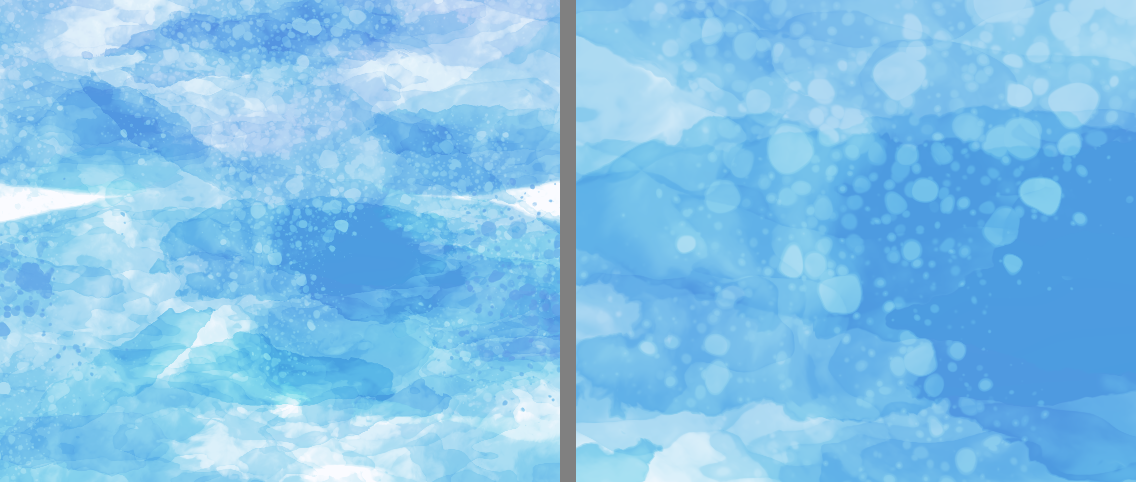
Left, the full canvas; right, a detail of the centre.
Reproduce this background procedurally as a Shadertoy shader.

```glsl
// Layered blue watercolour: wide horizontal brush washes with dark dried rims,
// torn noise veils, pale water blooms and spattered drops. All layers add up to
// one pigment density, which a colour ramp turns into paper white through blue.

float hash(vec2 p) {
    return fract(sin(dot(p, vec2(127.1, 311.7))) * 43758.5453);
}

float noise(vec2 p) {
    vec2 i = floor(p), f = fract(p);
    f = f * f * (3.0 - 2.0 * f);
    return mix(mix(hash(i), hash(i + vec2(1, 0)), f.x),
               mix(hash(i + vec2(0, 1)), hash(i + vec2(1, 1)), f.x), f.y);
}

float fbm(vec2 p) {
    float sum = 0.0, amp = 0.53;
    for (int i = 0; i < 4; i++) {
        sum += amp * noise(p);
        p = mat2(1.6, 1.2, -1.2, 1.6) * p + 7.3;
        amp *= 0.5;
    }
    return sum;
}

// Round blots, one per grid cell; reach (0 to 1) scales their radius
float drops(vec2 p, float cells, float seed, float reach) {
    vec2 g = p * cells + 0.22 * (vec2(noise(p * 60.0 + seed), noise(p * 60.0 - seed)) - 0.5);
    float cover = 0.0;
    for (int y = -1; y <= 1; y++)
    for (int x = -1; x <= 1; x++) {
        vec2 id = floor(g) + vec2(x, y);
        vec2 centre = id + vec2(hash(id + seed), hash(id + seed + 19.0));
        float size = hash(id + seed + 41.0);
        float r = (0.08 + 0.40 * size * size) * reach;
        float soft = 0.0018 * cells;
        float blot = 1.0 - smoothstep(-soft, soft, length(g - centre) - r);
        cover = max(cover, blot * smoothstep(0.02, 0.1, r) * (0.4 + 0.6 * hash(id + seed + 7.0)));
    }
    return cover;
}

// Pigment density to colour
vec3 ramp(float d) {
    vec3 c = mix(vec3(0.98, 0.985, 1.0), vec3(0.86, 0.94, 0.98), smoothstep(0.0, 0.15, d));
    c = mix(c, vec3(0.67, 0.86, 0.95), smoothstep(0.15, 0.32, d));
    c = mix(c, vec3(0.53, 0.80, 0.93), smoothstep(0.32, 0.47, d));
    c = mix(c, vec3(0.46, 0.75, 0.92), smoothstep(0.47, 0.59, d));
    c = mix(c, vec3(0.38, 0.69, 0.91), smoothstep(0.59, 0.73, d));
    return mix(c, vec3(0.31, 0.60, 0.88), smoothstep(0.73, 0.95, d));
}

void mainImage(out vec4 fragColor, in vec2 fragCoord) {
    vec2 p = fragCoord / iResolution.y;
    float side = abs(p.x - 0.58);
    float wash = fbm(p * vec2(3.0, 5.0) + 3.0);
    float mottle = fbm(p * 13.0 + 4.0 * wash);
    float grain = fbm(p * 48.0 + 3.0 * mottle);
    float density = 0.43 + 0.45 * (wash - 0.5) + 0.36 * (mottle - 0.5) + 0.17 * (grain - 0.5);
    density += 0.07 * smoothstep(0.75, 1.0, p.y) + 0.05 * smoothstep(0.3, 0.0, p.y);
    float violet = 1.1 * (fbm(p * vec2(2.0, 4.0) + 31.0) - 0.5) + 0.5 * (p.y - 0.5);

    // Torn veils: noise contours with thin rims
    for (int i = 0; i < 5; i++) {
        float k = float(i);
        float v = fbm(p * vec2(2.0 + k, 5.0 + 1.5 * k) + 17.0 * k + 0.5 * wash) - 0.53;
        v += 0.02 * (grain - 0.5);
        density += 0.085 * smoothstep(-0.005, 0.005, v) + 0.05 * exp(-abs(v) * 150.0) - 0.036;
    }

    // Brush washes, scattered from bottom to top; the first is the broad central one
    for (int i = 0; i < 38; i++) {
        float k = float(i);
        vec2 centre = vec2(1.4 * hash(vec2(k, 1.0)) - 0.12, (k + hash(vec2(k, 2.0))) / 38.0);
        vec2 size = vec2(0.12 + 0.22 * hash(vec2(k, 3.0)), 0.025 + 0.06 * hash(vec2(k, 4.0)));
        float weight = mix(-0.14, 0.24, hash(vec2(k, 5.0)));
        if (i == 0) {
            centre = vec2(0.74, 0.47);
            size = vec2(0.37, 0.085);
            weight = 0.18;
        }
        float slant = (i % 4 == 1 ? 1.5 : 0.35) * (hash(vec2(k, 6.0)) - 0.5) * step(0.5, k);
        vec2 q = p - centre;
        q.y -= slant * q.x;
        vec2 e = abs(q / size);
        float d = (pow(e.x * e.x * e.x + e.y * e.y * e.y, 0.333) - 1.0) * size.y;
        d += 0.11 * (fbm(q * vec2(5.0, 9.0) + 13.0 * k) - 0.5) + 0.018 * (grain - 0.5);
        float fill = 1.0 - smoothstep(-0.0016, 0.0016, d);
        float fade = 0.45 + 0.55 * smoothstep(-1.0, 0.6, q.x / size.x * sign(hash(vec2(k, 7.0)) - 0.5));
        density += fill * fade * (weight * (0.4 + 1.2 * mottle) + 0.09 * exp(min(d, 0.0) * 350.0));
        violet += fill * fade * 0.55 * (hash(vec2(k, 8.0)) - (i == 0 ? 1.0 : 0.52));
    }

    // Bare paper: wedges opening to both sides and a patch at the foot
    float ragged = 0.05 * (fbm(p * vec2(4.0, 14.0)) - 0.5);
    float wedge = 0.17 * (side - 0.3) - abs(p.y - 0.59 + 0.04 * (side - 0.4)) + ragged;
    float foot = 0.045 - length((p - vec2(0.73, 0.0)) * vec2(0.4, 1.0)) + ragged;
    density -= 0.45 * smoothstep(-0.004, 0.012, wedge) + 0.32 * smoothstep(-0.003, 0.01, foot);

    // Pale water blooms, fine and coarse, gathered in clusters
    float cluster = smoothstep(0.5, 0.74, fbm(p * 5.0 + 52.0) + 0.14 * smoothstep(0.4, 0.75, p.y));
    float pale = max(drops(p, 24.0, 3.0, cluster), 0.8 * drops(p, 45.0, 5.0, cluster));
    pale = max(pale, 0.7 * drops(p, 85.0, 9.0, cluster));
    density = mix(density, 0.2, 0.65 * pale);

    // Dark spatter near both sides below the wedges
    float rise = (p.y - 0.40) / 0.18;
    float spray = smoothstep(0.22, 0.45, side) * exp(-rise * rise);
    spray *= smoothstep(0.34, 0.56, fbm(p * 5.0 + 71.0));
    float dark = max(drops(p, 19.0, 23.0, spray * 1.4), drops(p, 42.0, 29.0, spray * 1.3));
    density = mix(density, 0.85, 0.65 * dark);
    violet += 0.4 * dark;

    // Shift between turquoise and periwinkle
    vec3 colour = ramp(density);
    colour += clamp(violet, -0.9, 0.9) * vec3(0.06, -0.055, 0.005) * smoothstep(0.05, 0.4, density);
    fragColor = vec4(clamp(colour, 0.0, 1.0), 1.0);
}
```
